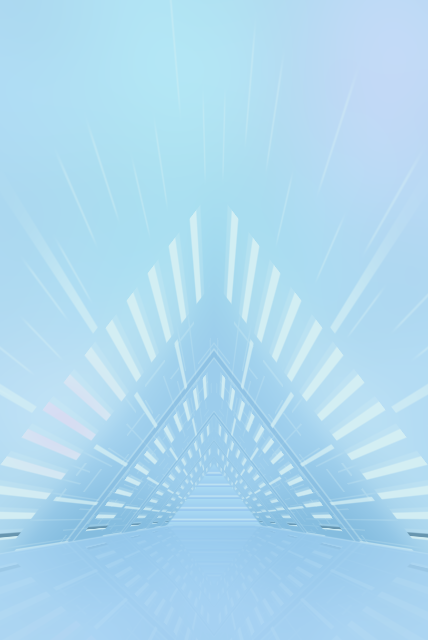
Reproduce this background procedurally as a Shadertoy shader.

```glsl
// A pale blue triangular tunnel of light bars above a glossy floor.
// Each wall is unrolled into depth z and lateral position u around one
// vanishing point, so rings of bars and beams become plain repeats.

const float APEX = 0.517;        // height of the first ring above the vanishing point
const float SLOPE = 1.3;         // steepness of the walls
const float RING = 1.15;         // depth between rings
const float BAR_GAP = 0.0329;    // lateral distance between bars
const float RAIL_GAP = 0.0925;   // lateral distance between long rails
const float END_DEPTH = 6.2;     // depth of the closing stairs
const vec3 CYAN = vec3(0.69, 0.895, 0.95);
const vec3 SKY = vec3(0.68, 0.85, 0.95);
const vec3 LAVENDER = vec3(0.77, 0.85, 0.965);
const vec3 WALL = vec3(0.60, 0.795, 0.92);
const vec3 SHADE = vec3(0.49, 0.72, 0.86);
const vec3 LIGHT = vec3(0.84, 0.94, 0.955);
const vec3 PINK = vec3(0.85, 0.86, 0.95);

float hash(vec2 p) {
    p = fract(p * vec2(0.1031, 0.1137));
    p += dot(p, p.yx + 33.33);
    return fract((p.x + p.y) * p.x * 7.31);
}

float gradDot(vec2 cell, vec2 offset) {
    float angle = 6.2832 * hash(cell + 17.0);
    return dot(vec2(cos(angle), sin(angle)), offset);
}

float gradientNoise(vec2 p) {
    vec2 i = floor(p), f = fract(p);
    vec2 w = f * f * f * (f * (f * 6.0 - 15.0) + 10.0);
    vec2 e = vec2(0.0, 1.0);
    return mix(mix(gradDot(i, f), gradDot(i + e.yx, f - e.yx), w.x),
               mix(gradDot(i + e, f - e), gradDot(i + 1.0, f - 1.0), w.x), w.y);
}

// Soft-edged interval from a to b
float strip(float x, float a, float b, float blur) {
    return smoothstep(a - blur, a + blur, x) - smoothstep(b - blur, b + blur, x);
}

float glow(vec2 p, vec2 center, vec2 size) {
    vec2 d = (p - center) / size;
    return exp(-dot(d, d));
}

// Open haze; p is relative to the vanishing point
vec3 haze(vec2 p) {
    vec3 c = mix(SKY, CYAN, glow(p, vec2(-0.04, 0.65), vec2(0.22, 0.42)));
    c = mix(c, LAVENDER, 0.9 * glow(p, vec2(0.28, 0.69), vec2(0.17, 0.24)));
    c = mix(c, vec3(0.62, 0.85, 0.93), 0.65 * glow(p, vec2(0.0, 0.40), vec2(0.18, 0.14)));
    c = mix(c, vec3(0.77, 0.89, 0.965), 0.65 * glow(p, vec2(-0.27, 0.19), vec2(0.15, 0.13)));
    c = mix(c, vec3(0.74, 0.88, 0.96), 0.5 * glow(p, vec2(0.26, 0.18), vec2(0.14, 0.12)));
    return c + 0.018 * gradientNoise(p * 5.0 + 3.0);
}

// Stairs closing the tunnel
vec3 stairs(float y, float pixel) {
    float stepY = fract(y / 0.0182 + 0.4) * 0.0182;
    vec3 c = mix(vec3(0.60, 0.79, 0.94), vec3(0.66, 0.85, 0.95), stepY / 0.0182);
    return mix(c, LIGHT, 0.6 * strip(stepY, 0.003, 0.0055, pixel));
}

vec3 tunnel(vec2 p, float pixel) {
    float x = abs(p.x);
    float z = APEX / max(p.y + SLOPE * x, 0.01);
    float u = x * z;
    float blurZ = 0.75 * pixel * z * z * 1.64 / APEX;
    float blurU = 0.75 * pixel * z * z * length(p) / APEX + 0.0003;
    float inside = smoothstep(1.0 - blurZ, 1.0 + blurZ, z);
    float ringZ = mod(z - 1.0, RING);
    float far = smoothstep(1.5, 6.0, z);

    // Wall tone, darker toward the floor
    vec3 c = mix(haze(p), WALL, smoothstep(0.95, 2.0, z) * 0.85);
    c = mix(c, SHADE, 0.75 * smoothstep(0.2, 0.45, u) * smoothstep(0.85, 2.1, z));
    c = mix(c, LIGHT, 0.18 * strip(z, 1.0, 1.45, 0.14) * smoothstep(0.01, 0.08, u));

    // Faint panel seams
    vec2 grid = vec2(u / (BAR_GAP * 0.7), z * 5.0);
    float seamU = strip(fract(grid.x), 0.42, 0.52, blurU / 0.023);
    float seamZ = strip(fract(grid.y), 0.44, 0.54, blurZ * 5.0);
    float seam = max(seamU * step(0.6, hash(floor(grid))),
                     seamZ * step(0.65, hash(floor(grid) + 41.0)));
    c = mix(c, LIGHT, 0.28 * seam * smoothstep(1.35, 1.5, z) * (1.0 - far));

    // Beams between the rings
    float beam = strip(ringZ, 0.98, 1.07, blurZ) * inside;
    float rim = strip(ringZ, 0.95, 0.98, blurZ) + strip(ringZ, 1.06, 1.085, blurZ);
    c = mix(c, vec3(0.53, 0.74, 0.88), 0.6 * beam);
    c = mix(c, LIGHT, 0.35 * rim * inside);

    // Short bars, each with a translucent side
    float id = floor(u / BAR_GAP + 0.5);
    float local = u - id * BAR_GAP;
    float row = strip(ringZ, 0.0, 0.4, blurZ) * inside * strip(id, 0.5, 13.5, 0.1);
    float bar = row * strip(local, -0.0052, 0.0052, blurU);
    float side = row * strip(local, -0.0115, -0.0052, blurU);
    vec3 barColor = mix(LIGHT, PINK, glow(p, vec2(-0.24, 0.15), vec2(0.08)));
    float slot = step(12.5, id) * (1.0 - smoothstep(0.0, 0.002, local));
    barColor = mix(barColor, vec3(0.38, 0.56, 0.66), slot);
    c = mix(c, LIGHT, 0.22 * side);
    c = mix(c, barColor, bar * mix(0.9, 0.55, far));

    // Long rails, fading outward in front of the first ring
    float rail = floor((u - 0.0872) / RAIL_GAP + 0.5);
    float railU = u - 0.0872 - rail * RAIL_GAP;
    float front = strip(z, 0.53, 0.97, blurZ) * smoothstep(0.48, 0.9, z) * step(0.5, rail);
    float reach = front * 0.65 + strip(ringZ, 0.465, 1.0, blurZ) * inside * 0.75;
    c = mix(c, LIGHT, reach * strip(railU, -0.0036, 0.0036, blurU));

    // Scattered hairline rays outside the tunnel
    float ray = floor(u / 0.026);
    float start = 0.52 + 0.25 * hash(vec2(ray, sign(p.x) * 3.0 + 9.0));
    float hair = strip(fract(u / 0.026), 0.47, 0.53, blurU / 0.026);
    c = mix(c, LIGHT, 0.4 * hair * strip(z, start, start + 0.17, 0.03));

    return mix(c, stairs(p.y, pixel), smoothstep(END_DEPTH - 0.2, END_DEPTH + 0.2, z));
}

void mainImage(out vec4 fragColor, in vec2 fragCoord) {
    float pixel = 1.0 / iResolution.y;
    vec2 p = (fragCoord - vec2(0.5 * iResolution.x, 0.0)) * pixel - vec2(0.0, 0.1914);

    // Mirror the tunnel below the floor line
    float floorY = min(-0.0104, -0.166 * abs(p.x));
    float below = floorY - p.y;
    vec3 c = tunnel(vec2(p.x, floorY + abs(below)), pixel);

    // Glossy floor with a lit front edge
    vec3 ground = mix(vec3(0.59, 0.79, 0.93), vec3(0.65, 0.82, 0.95), smoothstep(0.0, 0.15, below));
    ground = mix(ground, vec3(0.68, 0.84, 0.95), 0.6 * smoothstep(0.1, 0.33, abs(p.x)));
    ground += 0.012 * gradientNoise(p * vec2(9.0, 5.0));
    ground = mix(ground, c, 0.16);
    ground = mix(ground, LIGHT, 0.3 * strip(below, 0.0, 0.002, pixel));
    c = mix(c, ground, smoothstep(-pixel, pixel, below));
    fragColor = vec4(clamp(c, 0.0, 1.0), 1.0);
}
```
